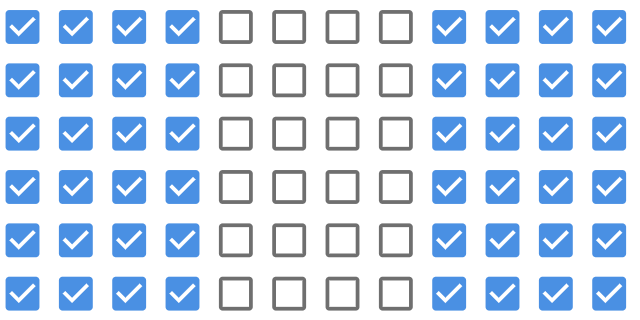
This pattern is drawn by a Shadertoy shader. Its source:

```glsl
// A grid of checkboxes: ticked blue columns on both sides, empty grey ones between.

// Signed distance to a box; radius rounds its corners
float boxDistance(vec2 p, vec2 halfSize, float radius) {
    vec2 d = abs(p) - halfSize + radius;
    return length(max(d, 0.0)) + min(max(d.x, d.y), 0.0) - radius;
}

// Tick made of two bars that meet at a right angle, turned by 45 degrees
float tickDistance(vec2 p) {
    vec2 q = p - vec2(-2.0, -5.0);
    vec2 r = vec2(q.x + q.y, q.y - q.x) * 0.70711;
    float longArm = boxDistance(r - vec2(6.364, 1.0), vec2(6.364, 1.0), 0.0);
    float shortArm = boxDistance(r - vec2(1.0, 3.536), vec2(1.0, 3.536), 0.0);
    return min(longArm, shortArm);
}

// Coverage of a shape, smoothed over one pixel
float coverage(float dist, float pixel) {
    return clamp(0.5 - dist / pixel, 0.0, 1.0);
}

void mainImage(out vec4 fragColor, in vec2 fragCoord) {
    // Twelve columns by six rows
    vec2 grid = fragCoord / iResolution.xy * vec2(12.0, 6.0);
    float column = floor(grid.x);

    // Icon units: each box is 18 units wide
    float unit = 0.0353;
    vec2 p = (fract(grid) - vec2(0.422, 0.494)) / unit;
    float pixel = 6.0 / (iResolution.y * unit);

    float outer = coverage(boxDistance(p, vec2(9.0), 2.0), pixel);
    float inner = coverage(boxDistance(p, vec2(7.0), 0.0), pixel);
    float tick = coverage(tickDistance(p), pixel);

    // The middle four columns stay empty
    bool ticked = abs(column - 5.5) > 2.0;
    vec3 ink = ticked ? vec3(0.29, 0.565, 0.89) : vec3(0.435);
    float cutout = ticked ? tick : inner;

    vec3 color = mix(vec3(1.0), ink, outer * (1.0 - cutout));
    fragColor = vec4(color, 1.0);
}
```
